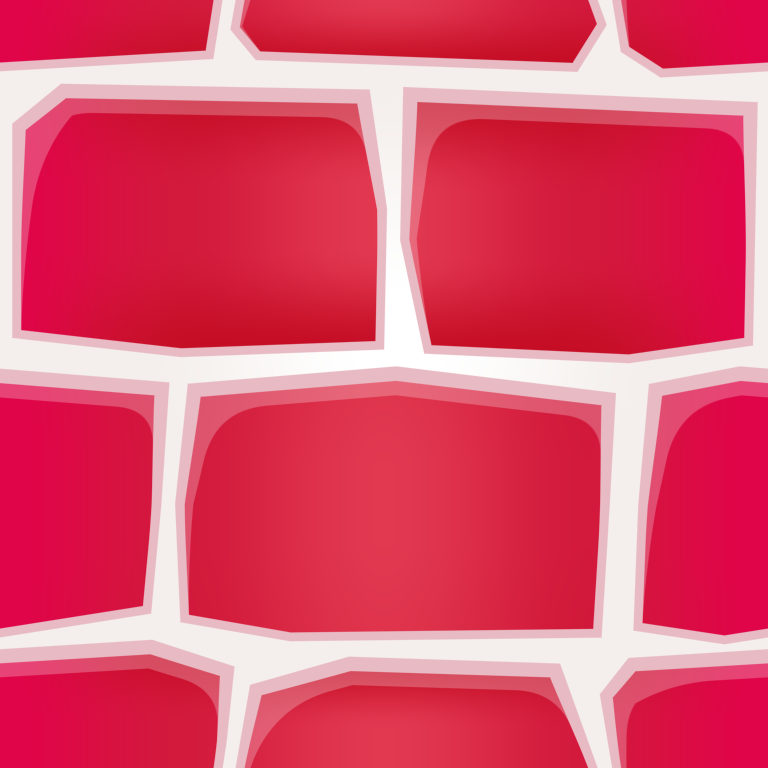
Reproduce this pattern procedurally as a WebGL 1 fragment shader.

```glsl
precision highp float;
// Wall of six uneven crimson bricks with pink rims and pale mortar, wrapping on all sides.
uniform vec2 u_resolution;

// Lengths are in percent of the canvas.
const float TILE = 100.0;
const int BRICKS = 6;
const float RIM_LOW = 1.15;
const float RIM_HIGH = 1.9;
const float SHEEN_WIDTH = 1.9;
const float SHEEN_ALPHA = 0.25;
const float SHEEN_ROUND = 7.0;
const vec2 GLOW_CENTER = vec2(52.0, 56.0);
const float GLOW_RADIUS = 34.0;
const vec3 MORTAR = vec3(0.957, 0.937, 0.925);
const vec3 RIM = vec3(0.91, 0.73, 0.765);
const vec3 MAGENTA = vec3(0.88, 0.015, 0.285);
const vec3 CRIMSON = vec3(0.825, 0.10, 0.235);
const vec3 CORAL = vec3(0.885, 0.22, 0.315);
const vec3 SHADE = vec3(0.77, 0.05, 0.14);

vec4 pick(int i, vec4 a, vec4 b, vec4 c, vec4 d, vec4 e, vec4 f) {
  if (i < 3) return i == 0 ? a : (i == 1 ? b : c);
  return i == 3 ? d : (i == 4 ? e : f);
}

// Bounding box: center, half size.
vec4 brickBox(int i) {
  return pick(i,
    vec4(26.0, 71.7, 24.4, 18.2), vec4(75.4, 70.7, 23.3, 18.0),
    vec4(51.6, 34.4, 28.8, 17.9), vec4(102.3, 34.2, 19.9, 18.1),
    vec4(54.5, 2.5, 24.5, 12.0), vec4(104.5, 3.3, 26.4, 13.4));
}

// Side profiles: inset at start, knee position (-1 to 1), inset at knee, inset at end.
vec4 leftSide(int i) {
  return pick(i,
    vec4(0.0), vec4(3.4, -0.11, 0.0, 0.4),
    vec4(0.8, 0.0, 0.0, 1.9), vec4(0.0, 0.0, 0.7, 2.3),
    vec4(4.7, -0.53, 0.0, 3.2), vec4(3.3, 0.47, 0.0, 5.6));
}

vec4 rightSide(int i) {
  return pick(i,
    vec4(0.4, 0.06, 0.0, 2.5), vec4(0.7, 0.0, 0.35, 0.0),
    vec4(2.1, 0.0, 1.0, 0.0), vec4(2.9, 0.0, 1.2, 0.0),
    vec4(3.9, -0.48, 0.0, 6.4), vec4(3.5, 0.0, 1.4, 0.0));
}

vec4 topSide(int i) {
  return pick(i,
    vec4(6.0, -0.74, 0.8, 1.6), vec4(0.0, 0.0, 1.0, 2.0),
    vec4(2.4, 0.0, 0.0, 3.5), vec4(2.7, -0.3, 0.0, 2.1),
    vec4(4.4, -0.37, 0.0, 1.1), vec4(2.6, 0.58, 0.0, 3.6));
}

vec4 bottomSide(int i) {
  return pick(i,
    vec4(2.5, -0.1, 0.0, 1.0), vec4(1.4, 0.28, 0.0, 2.4),
    vec4(2.6, -0.48, 0.0, 0.5), vec4(1.8, -0.4, 0.0, 4.4),
    vec4(1.8, 0.0, 0.9, 0.0), vec4(5.1, -0.7, 0.0, 2.6));
}

// Signed distance to a side made of two lines that meet at its knee.
float sideDistance(float along, float outward, float halfLength, vec4 s) {
  vec2 slope = vec2(s.z - s.x, s.w - s.z) / (halfLength * vec2(1.0 + s.y, 1.0 - s.y));
  vec2 d = (outward + s.z + slope * (along - s.y * halfLength)) / sqrt(1.0 + slope * slope);
  return max(d.x, d.y);
}

float smoothMax(float a, float b, float k) {
  float h = max(k - abs(a - b), 0.0) / k;
  return max(a, b) + 0.25 * h * h * k;
}

float coverage(float d, float pixel) {
  return 1.0 - smoothstep(-pixel, pixel, d);
}

void main() {
  float unit = TILE / min(u_resolution.x, u_resolution.y);
  float pixel = 0.8 * unit;
  vec2 p = mod(gl_FragCoord.xy * unit, TILE);

  // Mortar with a white glow
  float glow = 1.0 - smoothstep(0.1, 1.0, length(p - GLOW_CENTER) / GLOW_RADIUS);
  vec3 color = mix(MORTAR, vec3(1.0), glow);

  // Brick face gradient across the wall
  float middle = 1.0 - abs(2.0 * p.x / TILE - 1.0);
  vec3 face = mix(MAGENTA, CRIMSON, smoothstep(0.0, 0.5, middle));
  face = mix(face, CORAL, smoothstep(0.45, 1.0, middle));

  for (int i = 0; i < BRICKS; i++) {
    vec4 box = brickBox(i);
    vec2 q = mod(p - box.xy + 0.5 * TILE, TILE) - 0.5 * TILE;
    float height = q.y / box.w;
    float left = sideDistance(q.y, -q.x - box.z, box.w, leftSide(i));
    float right = sideDistance(q.y, q.x - box.z, box.w, rightSide(i));
    float top = sideDistance(q.x, q.y - box.w, box.z, topSide(i));
    float bottom = sideDistance(q.x, -q.y - box.w, box.z, bottomSide(i));
    float outline = max(max(left, right), max(top, bottom));
    float rim = mix(RIM_LOW, RIM_HIGH, smoothstep(-0.3, 1.0, height));

    // Dark upper and lower ends, except in the middle row
    float shade = (i == 2 || i == 3) ? 0.1 : 1.0;
    shade *= smoothstep(0.2, 1.0, abs(height)) * smoothstep(0.0, 0.55, middle);
    vec3 brick = mix(face, SHADE, shade);

    // Pale sheen outside a rounded curve along the left and top
    float leftCurve = left + SHEEN_WIDTH * smoothstep(-0.9, 0.7, height);
    float curve = smoothMax(leftCurve, top + SHEEN_WIDTH, SHEEN_ROUND);
    curve = smoothMax(curve, right, 0.7 * SHEEN_ROUND) + rim;
    brick = mix(brick, vec3(1.0), SHEEN_ALPHA * (1.0 - coverage(curve, pixel)));

    color = mix(color, RIM, coverage(outline, pixel));
    color = mix(color, brick, coverage(outline + rim, pixel));
  }
  gl_FragColor = vec4(color, 1.0);
}
```
